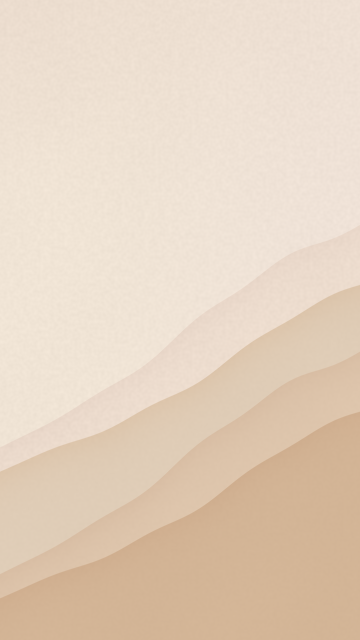
Give the GLSL for this background, as a Shadertoy shader.

```glsl
// Layered cream and sand paper hills, rising from lower left to upper right.
// Each ridge is a sloping line plus a short sine series; two outlines are
// repeated lower down, with soft shading under every edge and paper grain.

const float PI = 3.14159265;
const int HARMONICS = 8;
const float REPEAT_DROP = 0.198;   // vertical gap between repeated outlines
const float SHADE_DEPTH = 0.036;   // fade distance below each ridge
const float GRAIN_SCALE = 190.0;   // grain cells per canvas height
const float GRAIN_PAPER = 0.017;
const float GRAIN_SAND  = 0.006;

// Ridge outlines: start height and rise, then sine amplitudes in thousandths
const vec2 UPPER_LINE = vec2(0.3008, 0.3477);
const vec2 LOWER_LINE = vec2(0.2630, 0.2917);
const float UPPER_WAVES[HARMONICS] =
    float[](3.9, -16.2, 1.6, 1.1, 0.0, -0.8, -2.2, 2.3);
const float LOWER_WAVES[HARMONICS] =
    float[](-15.6, -8.2, 5.7, -0.9, 0.8, 1.2, 1.2, -2.0);

// Sky paper tones
const vec3 PAPER_BLUSH = vec3(0.922, 0.863, 0.808);
const vec3 PAPER_CREAM = vec3(0.941, 0.894, 0.835);
const vec3 PAPER_ROSE  = vec3(0.937, 0.886, 0.843);

// Hill tones: x = shaded rim, y = open body
const vec3 BLUSH_RIM  = vec3(0.910, 0.839, 0.784);
const vec3 BLUSH_BODY = vec3(0.931, 0.868, 0.812);
const vec3 SAND_RIM   = vec3(0.863, 0.769, 0.667);
const vec3 SAND_BODY  = vec3(0.876, 0.804, 0.720);
const vec3 TAN_RIM    = vec3(0.847, 0.741, 0.640);
const vec3 TAN_BODY   = vec3(0.871, 0.776, 0.678);
const vec3 CLAY_RIM   = vec3(0.812, 0.682, 0.559);
const vec3 CLAY_BODY  = vec3(0.828, 0.710, 0.590);

// Random unit gradient for a lattice cell
vec2 cellGradient(vec2 cell) {
    vec3 p = fract(cell.xyx * vec3(0.1031, 0.1030, 0.0973));
    p += dot(p, p.yzx + 33.33);
    float angle = 2.0 * PI * fract((p.x + p.y) * p.z);
    return vec2(cos(angle), sin(angle));
}

float gradientNoise(vec2 p) {
    vec2 cell = floor(p), f = fract(p);
    vec2 blend = f * f * f * (f * (f * 6.0 - 15.0) + 10.0);
    vec2 e = vec2(0.0, 1.0);
    float a = dot(cellGradient(cell), f);
    float b = dot(cellGradient(cell + e.yx), f - e.yx);
    float c = dot(cellGradient(cell + e.xy), f - e.xy);
    float d = dot(cellGradient(cell + e.yy), f - e.yy);
    return mix(mix(a, b, blend.x), mix(c, d, blend.x), blend.y);
}

// Ridge height at x, both in canvas fractions
float ridgeHeight(float x, vec2 line, float waves[HARMONICS]) {
    float wave = 0.0;
    for (int k = 0; k < HARMONICS; k++)
        wave += waves[k] * sin(PI * float(k + 1) * x);
    return line.x + line.y * x + 0.001 * wave;
}

// Lay one hill over the colour; depth is the distance below its ridge
vec3 addHill(vec3 base, float depth, vec3 rim, vec3 body) {
    float edge = 0.8 / iResolution.y;
    float shade = exp(-max(depth, 0.0) / SHADE_DEPTH);
    return mix(base, mix(body, rim, shade), smoothstep(-edge, edge, depth));
}

void mainImage(out vec4 fragColor, in vec2 fragCoord) {
    vec2 uv = fragCoord / iResolution.xy;
    vec2 p = fragCoord / iResolution.y;

    // Paper: blush in the top left, cream at left, faint rose at right
    vec3 color = mix(PAPER_CREAM, PAPER_ROSE, smoothstep(0.2, 1.0, uv.x));
    float blush = smoothstep(0.62, 1.05, uv.y) * (1.0 - 0.65 * uv.x);
    color = mix(color, PAPER_BLUSH, blush);

    // Hills, back to front
    float upper = ridgeHeight(uv.x, UPPER_LINE, UPPER_WAVES) - uv.y;
    float lower = ridgeHeight(uv.x, LOWER_LINE, LOWER_WAVES) - uv.y;
    color = addHill(color, upper, BLUSH_RIM, BLUSH_BODY);
    color = addHill(color, lower, SAND_RIM, SAND_BODY);
    color = addHill(color, upper - REPEAT_DROP, TAN_RIM, TAN_BODY);
    color = addHill(color, lower - REPEAT_DROP, CLAY_RIM, CLAY_BODY);

    // Paper grain, calmer on the sand, plus broad mottling
    float grain = gradientNoise(p * GRAIN_SCALE)
                + 0.6 * gradientNoise(p * GRAIN_SCALE * 0.47 + 17.0);
    float strength = mix(GRAIN_PAPER, GRAIN_SAND, smoothstep(-0.01, 0.01, lower));
    color += strength * grain + 0.006 * gradientNoise(p * 7.0);

    fragColor = vec4(color, 1.0);
}
```
